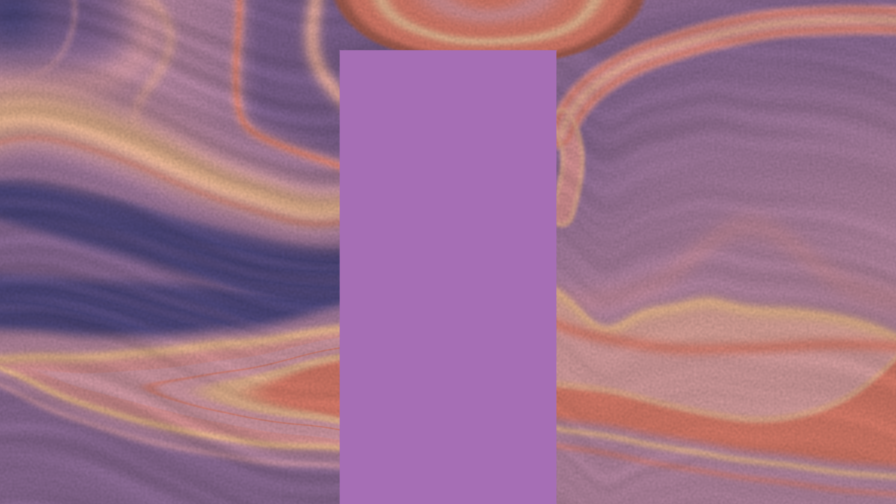
Write a Shadertoy shader that draws this background.

```glsl
#define MAUVE vec3(0.56, 0.42, 0.55)
#define ROSE  vec3(0.73, 0.53, 0.57)
#define SAND  vec3(0.80, 0.62, 0.50)
#define PEACH vec3(0.77, 0.57, 0.54)
#define BLUSH vec3(0.74, 0.50, 0.51)
#define CORAL vec3(0.76, 0.43, 0.37)
#define PLUM  vec3(0.44, 0.34, 0.50)
#define NAVY  vec3(0.27, 0.25, 0.44)
#define PANEL vec3(0.65, 0.43, 0.71)
#define GRAIN 0.09
#define VEINS 0.2
#define WARP  0.008

vec3 col;

void lay(vec3 tint, float amount) { col = mix(col, tint, amount); }
float fill(float d, float soft) { return smoothstep(-soft, soft, d); }
float line(float d, float width) { return exp(-d * d / (width * width)); }

float corner(vec2 cell, vec2 f) {
  vec2 h = vec2(dot(cell, vec2(127.1, 311.7)), dot(cell, vec2(269.5, 183.3)));
  return dot(fract(sin(h) * 43758.5) * 2.0 - 1.0, f);
}

// Gradient noise
float noise(vec2 p) {
  vec2 i = floor(p), f = fract(p), u = f * f * (3.0 - 2.0 * f), e = vec2(0, 1);
  return mix(mix(corner(i, f), corner(i + e.yx, f - e.yx), u.x),
             mix(corner(i + e, f - e), corner(i + 1.0, f - 1.0), u.x), u.y);
}

float veins(float x, float depth) { return VEINS * noise(vec2(x * 2.0, depth * 38.0)); }

// Cubic through four evenly spaced heights, t from 0 to 1
float rise(float t, vec4 h) {
  float a = 3.0 * t, b = a - 1.0, c = a - 2.0, d = a - 3.0;
  return (a * b * (c * h.w - 3.0 * d * h.z) + c * d * (3.0 * a * h.y - b * h.x)) / 6.0;
}

// Distance to a cubic Bezier curve, by short segments
float curve(vec2 p, vec2 a, vec2 b, vec2 c, vec2 d) {
  float nearest = 9.0;
  vec2 last = a;
  for (int i = 1; i <= 20; i++) {
    float t = float(i) / 20.0, s = 1.0 - t;
    vec2 next = s * s * s * a + 3.0 * s * t * (s * b + t * c) + t * t * t * d;
    vec2 seg = next - last, rel = p - last;
    nearest = min(nearest, length(rel - seg * clamp(dot(rel, seg) / dot(seg, seg), 0.0, 1.0)));
    last = next;
  }
  return nearest;
}

void leftSide(vec2 p) {
  float t = p.x / 0.674;
  col = mix(MAUVE, ROSE, 0.35 * line(p.x - 0.33, 0.16));

  // Dark pools at the top
  lay(PLUM, fill(0.23 - p.x, 0.07) * fill(p.y - 0.88, 0.06));
  float pool = length(p - vec2(0.02, 0.97));
  lay(NAVY, line(pool, 0.08));
  lay(ROSE, 0.4 * line(pool - 0.13, 0.008));
  lay(PLUM, fill(p.x - 0.49, 0.035) * fill(p.y - 0.98 + 0.45 * p.x, 0.05));

  // Plume and its inner fold
  lay(ROSE, 0.85 * line(curve(p, vec2(0, 0.81), vec2(0.3, 0.82), vec2(0.31, 0.91), vec2(0.285, 1)), 0.035));
  lay(PEACH, 0.7 * line(curve(p, vec2(0.3, 1), vec2(0.43, 0.86), vec2(0.16, 0.8), vec2(0.32, 0.68)), 0.014));

  // Sand current running down to the right
  float flow = p.y - rise(t, vec4(0.77, 0.735, 0.635, 0.588));
  float breadth = mix(0.065, 0.035, t);
  lay(ROSE, 0.8 * line(flow, breadth * 1.6));
  lay(SAND, line(flow, breadth * 0.8));
  lay(CORAL, 0.4 * line(flow + breadth * 0.8, 0.008));
  lay(MAUVE * 0.95, fill(-0.09 + 0.03 * t - flow, 0.025));

  // Coral thread and its sand neighbour
  float thread = curve(p, vec2(0.475, 1), vec2(0.463, 0.7), vec2(0.44, 0.757), vec2(0.7, 0.66));
  lay(BLUSH, line(thread, 0.013));
  lay(CORAL, 0.6 * line(thread, 0.006));
  lay(PEACH, line(curve(p, vec2(0.625, 1), vec2(0.61, 0.92), vec2(0.61, 0.86), vec2(0.69, 0.79)), 0.018));

  // Navy lens with a plum spear
  float roof = rise(t, vec4(0.64, 0.605, 0.54, 0.505)) - p.y;
  float keel = p.y - rise(t, vec4(0.347, 0.333, 0.345, 0.393));
  float spear = 0.055 - 0.119 * p.x - abs(p.y - 0.51 + 0.177 * p.x);
  vec3 lens = mix(NAVY, PLUM, 3.0 * abs(veins(p.x, roof)));
  lay(ROSE, 0.5 * fill(0.35 - p.y, 0.05));
  lay(mix(lens, mix(PLUM, MAUVE, 0.3), fill(spear, 0.018)), fill(min(roof, keel), 0.018));

  // Nested chevrons opening to the right
  float upper = rise(t, vec4(0.287, 0.295, 0.317, 0.345));
  float lower = rise(t, vec4(0.27, 0.18, 0.13, 0.107));
  float v = (2.0 * p.y - upper - lower) / (upper - lower);
  float ring = p.x - 0.8 * v * v;
  vec3 nest = mix(BLUSH, ROSE, fill(ring - 0.08, 0.03));
  nest = mix(nest, CORAL, 0.6 * line(ring - 0.3, 0.018));
  nest = mix(nest, SAND, fill(ring - 0.4, 0.04));
  nest = mix(nest, CORAL, fill(ring - 0.5, 0.05));
  lay(mix(MAUVE, PLUM, 0.6), fill(lower - 0.03 - p.y, 0.025));
  lay(nest, fill(min(upper - p.y, p.y - lower), 0.006));
  lay(SAND, max(line(p.y - upper, 0.011), line(p.y - lower, 0.008)));
  lay(ROSE, 0.6 * line(p.y - lower + 0.035, 0.008));
  col *= 1.0 + veins(p.x, flow);
}

void rightSide(vec2 p) {
  // Mauve field with a soft rose swell
  float t = (p.x - 1.104) / 0.674;
  col = mix(MAUVE, ROSE, 0.45 * fill(0.425 - p.y + 0.25 * t, 0.3));
  lay(BLUSH, 0.4 * line(p.y - 0.4 - 0.15 * line(p.x - 1.49, 0.16), 0.03));

  // Ribbon with a hooked end
  float ribbon = curve(p, vec2(1.79, 0.958), vec2(1.435, 0.977), vec2(1.157, 0.884), vec2(1.111, 0.734));
  float hook = curve(p, vec2(1.111, 0.76), vec2(1.15, 0.7), vec2(1.14, 0.65), vec2(1.115, 0.575));
  lay(PLUM, 0.6 * line(ribbon, 0.14));
  lay(BLUSH, fill(0.03 - min(ribbon, hook + 0.008), 0.009));
  lay(CORAL, 0.6 * line(ribbon - 0.018, 0.007));
  lay(SAND, 0.6 * max(line(ribbon, 0.008), line(hook - 0.02, 0.006)));

  // Shore layers, from the crest down
  float crest = p.y - rise(t, vec4(0.42, 0.38, 0.38, 0.33));
  crest += 0.05 * line(p.x - 1.2, 0.06) - 0.02 * line(p.x - 1.4, 0.07);
  float seam = p.y - rise(t, vec4(0.355, 0.31, 0.313, 0.313));
  float shelf = p.y - rise(t, vec4(0.24, 0.195, 0.171, 0.29));
  float bed = p.y - rise(t, vec4(0.17, 0.132, 0.097, 0.075));
  lay(PEACH, fill(-crest, 0.012));
  lay(SAND, line(crest, 0.014));
  lay(mix(ROSE, PEACH, 0.5), fill(-seam, 0.02));
  lay(CORAL, 0.75 * line(seam, 0.014));
  lay(CORAL, fill(-shelf, 0.012));
  lay(SAND, 0.7 * line(shelf, 0.008));
  lay(mix(MAUVE, ROSE, 0.4), fill(-bed, 0.015));
  lay(SAND, 0.8 * line(bed + 0.02, 0.008));
  lay(CORAL, 0.5 * line(bed + 0.055, 0.008));
  col *= 1.0 + 0.6 * veins(p.x, crest);
}

void mainImage(out vec4 fragColor, in vec2 fragCoord) {
  vec2 p = fragCoord / iResolution.y;
  vec2 q = p + WARP * vec2(noise(p * 7.0), noise(p * 7.0 + 31.0));
  if (q.x < 0.9) leftSide(q); else rightSide(q);

  // Coral bowl hanging from the top edge
  float bowl = length((q - vec2(0.97, 1.02)) / vec2(0.31, 0.15));
  lay(mix(CORAL * 0.75, CORAL, fill(0.91 - bowl, 0.05)), fill(1.0 - bowl, 0.03));
  lay(SAND, line(bowl - 0.7, 0.06));
  lay(BLUSH, line(bowl - 0.35, 0.12));

  // Grain, then the flat panel
  col *= 1.0 + GRAIN * noise(p * 170.0);
  vec2 edge = vec2(abs(p.x - 0.889) - 0.215, p.y - 0.9005);
  lay(PANEL, fill(-max(edge.x, edge.y), 1.0 / iResolution.y));
  fragColor = vec4(col, 1.0);
}
```
